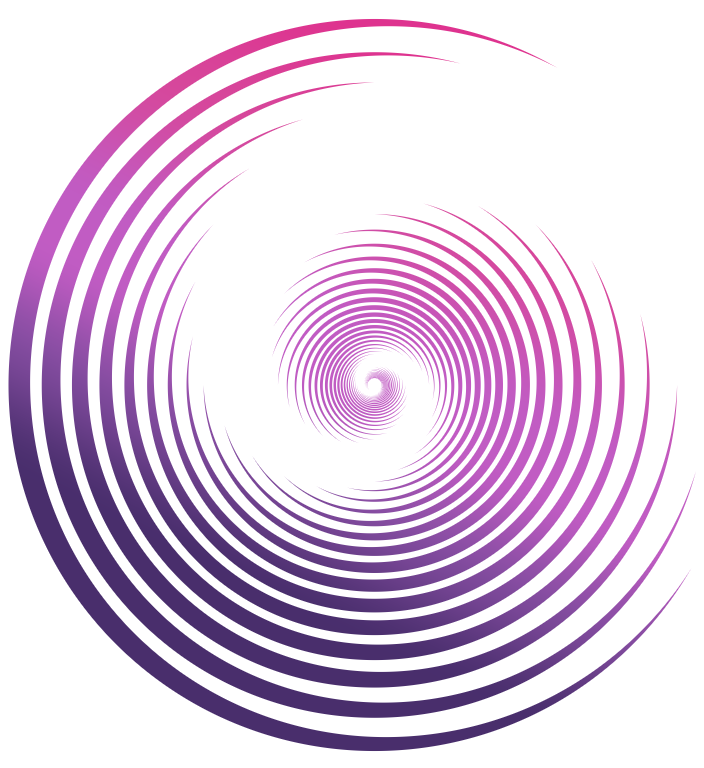
Write a Shadertoy shader that draws this background.

```glsl
const float PI = 3.14159265;
const int ARC_COUNT = 42;
const float OUTER_RADIUS = 0.4766;
const float RADIUS_RATIO = 0.9092;
const float THICKNESS = 0.06;
const vec2 CENTER = vec2(0.532, 0.4987);

const vec3 INDIGO = vec3(0.285, 0.18, 0.425);
const vec3 VIOLET = vec3(0.52, 0.30, 0.63);
const vec3 ORCHID = vec3(0.755, 0.36, 0.765);
const vec3 ROSE = vec3(0.84, 0.28, 0.61);
const vec3 PINK = vec3(0.87, 0.20, 0.56);

// Signed angle difference, wrapped to -PI..PI
float angleBetween(float a, float b) {
    return mod(a - b + PI, 2.0 * PI) - PI;
}

// Share of a pixel-wide span that lies between two radii
float bandCoverage(float r, float inner, float outer, float pixel) {
    float top = min(outer, r + 0.5 * pixel);
    float bottom = max(inner, r - 0.5 * pixel);
    return clamp((top - bottom) / pixel, 0.0, 1.0);
}

// Three-quarter ring, thickest at midAngle and tapered to both tips
float taperedArc(float r, float angle, float radius, float midAngle, float pixel) {
    float offset = angleBetween(angle, midAngle);
    float width = THICKNESS * radius * max(cos(offset * 2.0 / 3.0), 0.0);
    return bandCoverage(r, radius - width, radius, pixel);
}

// Each arc is a smaller, turned copy of the one around it
float spiralOfArcs(vec2 p, float pixel) {
    float r = length(p);
    float angle = atan(p.y, p.x);
    float radius = OUTER_RADIUS;
    float midAngle = radians(195.0);
    float coverage = 0.0;
    for (int i = 0; i < ARC_COUNT; i++) {
        coverage += taperedArc(r, angle, radius, midAngle, pixel);
        radius *= RADIUS_RATIO;
        midAngle += radians(15.0);
    }
    return min(coverage, 1.0);
}

// Slanted ramp from indigo at lower left to pink at upper right
vec3 slantedGradient(vec2 p, float slant) {
    float t = dot(p, vec2(cos(slant), sin(slant)));
    vec3 color = mix(INDIGO, VIOLET, smoothstep(-0.31, -0.13, t));
    color = mix(color, ORCHID, smoothstep(-0.17, -0.02, t));
    color = mix(color, ROSE, smoothstep(0.04, 0.25, t));
    return mix(color, PINK, smoothstep(0.22, 0.42, t));
}

void mainImage(out vec4 fragColor, in vec2 fragCoord) {
    float pixel = 1.0 / iResolution.y;
    vec2 p = (fragCoord - CENTER * iResolution.xy) * pixel;
    vec3 ink = slantedGradient(p, radians(64.0));
    vec3 color = mix(vec3(1.0), ink, spiralOfArcs(p, pixel));
    fragColor = vec4(color, 1.0);
}
```
